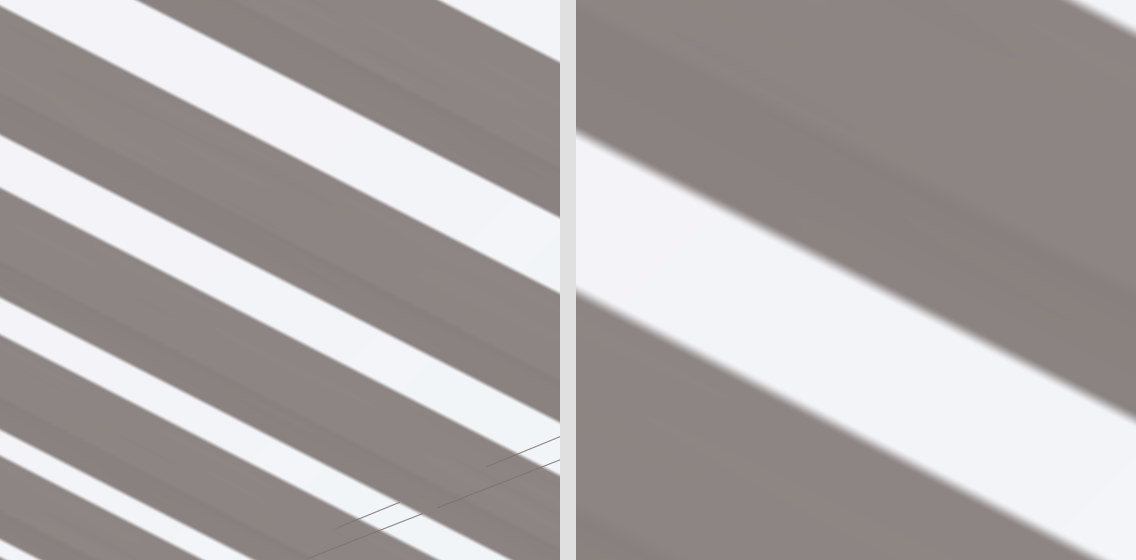
Left, the full canvas; right, a detail of the centre.
This pattern is drawn by a Shadertoy shader. Its source:

```glsl
// Slanted grey slats receding in perspective over a pale sky, with two thin wires.
#define SLOPE 0.514        // fall of the slats per unit across
#define VANISH 3.058       // depth at which the slats converge
#define SPREAD 24.51       // perspective scale of the spacing
#define FIRST 7.7          // perspective index of slat gap zero
#define GAP 0.342          // share of a repeat that is open
#define GAP_SHRINK 0.0405  // loss of opening per repeat
#define EDGE 0.0048        // half width of the soft slat edge
#define WIRE_HALF 0.0009   // half thickness of a wire
#define GRAIN 0.008        // strength of the streaks on the slats
#define SLAT_COLOR vec3(0.552, 0.522, 0.513)
#define SKY_COLOR vec3(0.955, 0.957, 0.973)
#define WIRE_COLOR vec3(0.46, 0.42, 0.42)

vec2 hashGradient(vec2 cell) {
    vec2 q = vec2(dot(cell, vec2(127.1, 311.7)), dot(cell, vec2(269.5, 183.3)));
    return 2.0 * fract(sin(q) * 43758.5) - 1.0;
}

float gradientNoise(vec2 p) {
    vec2 i = floor(p), f = fract(p);
    vec2 s = f * f * f * (f * (f * 6.0 - 15.0) + 10.0);
    vec2 e = vec2(1.0, 0.0);
    float low = mix(dot(hashGradient(i), f),
                    dot(hashGradient(i + e.xy), f - e.xy), s.x);
    float high = mix(dot(hashGradient(i + e.yx), f - e.yx),
                     dot(hashGradient(i + e.xx), f - e.xx), s.x);
    return mix(low, high, s.y);
}

// Coverage of a rising wire that starts at an x and hides within a span of x.
float wire(vec2 p, float height, float rise, float start, vec2 hidden, float px) {
    float d = abs(p.y + rise * p.x - height) * inversesqrt(1.0 + rise * rise);
    float line = 1.0 - smoothstep(WIRE_HALF - 0.5 * px, WIRE_HALF + 0.7 * px, d);
    float shown = smoothstep(start, start + 0.02, p.x);
    float behind = step(hidden.x, p.x) * step(p.x, hidden.y);
    return line * shown * (1.0 - behind);
}

void mainImage(out vec4 fragColor, in vec2 fragCoord) {
    float px = 1.0 / iResolution.y;
    vec2 p = fragCoord * px;
    p.y = 1.0 - p.y;

    // Perspective repeat across the slats
    float depth = p.y - SLOPE * p.x;
    float u = SPREAD / (VANISH - depth);
    float v = u - FIRST + 0.4;
    float n = floor(v);
    float f = fract(v) - 0.4;
    float toCanvas = SPREAD / (u * u) * inversesqrt(1.0 + SLOPE * SLOPE);

    // Open gap between slats
    float halfGap = 0.5 * (GAP - GAP_SHRINK * n);
    float gapDist = (abs(f - halfGap) - halfGap) * toCanvas;
    float soft = max(EDGE, px);
    float sky = 1.0 - smoothstep(-soft, soft, gapDist);

    // Slat face with a slightly darker lower lip and faint streaks
    float lipDist = (f + 0.209 + 0.018 * n) * toCanvas;
    float lip = smoothstep(-0.006, 0.006, lipDist) * step(f, halfGap);
    float shade = lip * (0.011 + 0.012 * exp(-max(lipDist, 0.0) * 60.0));
    float streak = gradientNoise(vec2(p.x * 3.0, depth * 38.0));
    vec3 slat = SLAT_COLOR - shade + GRAIN * streak;

    // Sky cools a little toward the lower right
    vec3 skyTint = SKY_COLOR + vec3(-0.006, 0.004, 0.0) * smoothstep(0.8, 1.8, p.x + p.y);
    vec3 color = mix(slat, skyTint, sky);

    // Wires
    float wires = max(wire(p, 1.1888, 0.409, 0.592, vec2(0.7135, 0.87), px),
                      wire(p, 1.2122, 0.391, 0.54, vec2(0.755, 0.781), px));
    color = mix(color, WIRE_COLOR, wires * mix(0.6, 0.75, sky));

    fragColor = vec4(color, 1.0);
}
```
